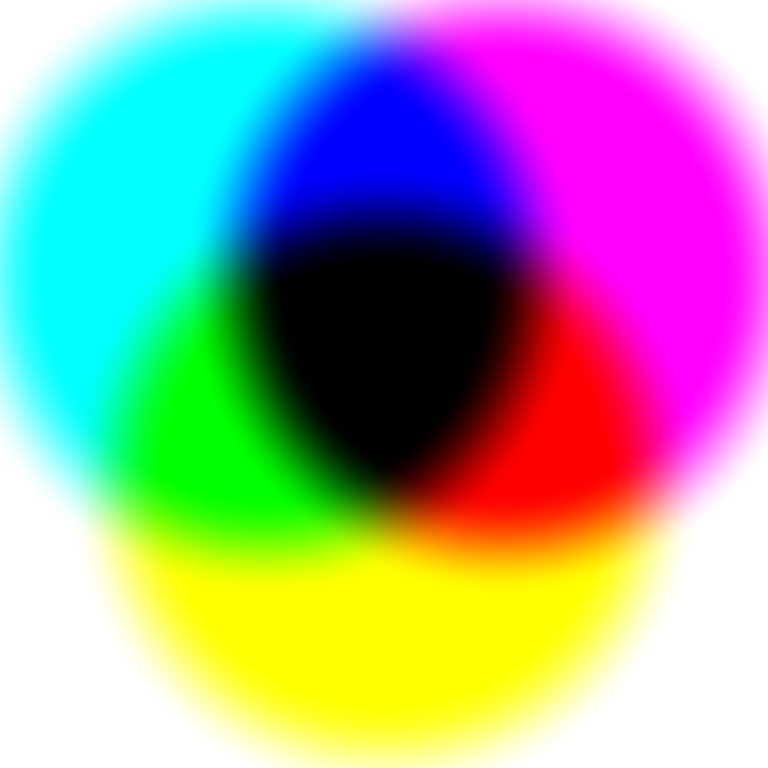
Write a three.js fragment shader that draws this background.

```glsl
// Three soft overlapping discs of cyan, magenta and yellow ink on white paper
varying vec2 vUv;

// Ink coverage of a blurred disc: 1 inside, 0 outside
float softDisc(vec2 p, vec2 center, float radius, float blur) {
  return 1.0 - smoothstep(radius - blur, radius + blur, distance(p, center));
}

// Disc center on a ring, at an angle in degrees
vec2 ringPoint(float degrees) {
  float a = radians(degrees);
  return vec2(0.5, 0.55) + 0.18 * vec2(cos(a), sin(a));
}

void main() {
  // Each ink absorbs one channel: cyan red, magenta green, yellow blue
  vec3 absorbed = vec3(0.0);
  for (int i = 0; i < 3; i++) {
    float ink = float(i);
    float coverage = softDisc(vUv, ringPoint(150.0 - 120.0 * ink), 0.35, 0.067);
    vec3 channel = 1.0 - step(0.5, abs(vec3(0.0, 1.0, 2.0) - ink));
    absorbed += channel * coverage;
  }

  gl_FragColor = vec4(1.0 - absorbed, 1.0);
}
```
